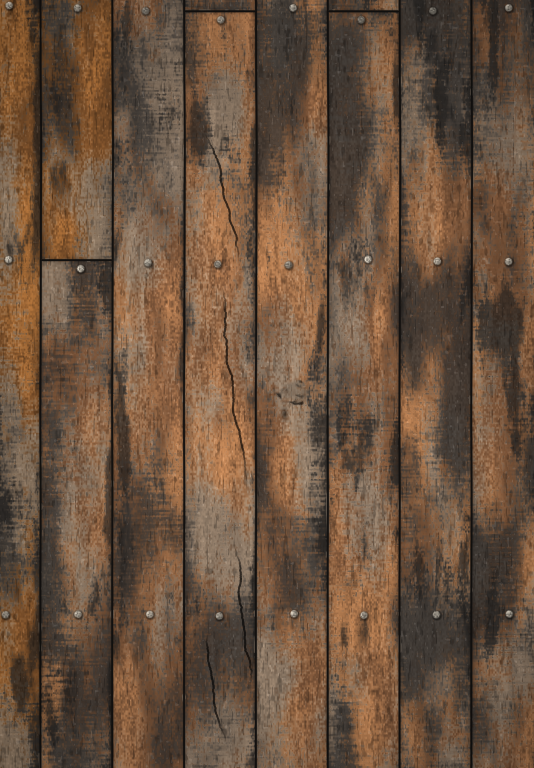
A Shadertoy shader for this texture:

```glsl
// Weathered wall of eight upright planks with butt joints, nail rows, cracks and a knot.
// Each board gets its own seed; stretched value noise layers warm wood, grey wear,
// dark stains, saw marks and grain. Lengths are in canvas widths.

#define PITCH 0.1345        // plank width
#define FIRST_GAP 0.0765    // first gap from the left
#define GAP 0.0014          // half width of a gap
#define NAIL_R 0.0068       // nail head radius
#define NAIL_ROW 0.286      // lowest nail row
#define NAIL_STEP 0.661     // distance between nail rows
#define KNOT vec2(0.558, 0.708)
#define ORANGE vec3(0.66, 0.455, 0.295)
#define BROWN vec3(0.49, 0.335, 0.225)
#define GREY vec3(0.51, 0.455, 0.395)
#define DARK vec3(0.185, 0.174, 0.166)

// How stained each plank is, left to right
const float STAIN[8] = float[8](-0.06, 0.0, -0.03, 0.0, -0.02, 0.0, 0.09, 0.0);
// Crack ends: top xy, bottom xy
const vec4 CRACKS[4] = vec4[4](
    vec4(0.385, 1.20, 0.455, 0.93), vec4(0.410, 0.92, 0.470, 0.50),
    vec4(0.440, 0.42, 0.474, 0.13), vec4(0.388, 0.26, 0.420, 0.04));

float hash(vec2 p) {
    vec3 q = fract(vec3(p.xyx) * 0.1031);
    q += dot(q, q.yzx + 33.33);
    return fract((q.x + q.y) * q.z);
}

float noise(vec2 p) {
    vec2 i = floor(p), f = fract(p);
    f = f * f * (3.0 - 2.0 * f);
    return mix(mix(hash(i), hash(i + vec2(1, 0)), f.x),
               mix(hash(i + vec2(0, 1)), hash(i + vec2(1, 1)), f.x), f.y);
}

float fbm(vec2 p) {
    float sum = 0.0, amp = 0.5;
    for (int i = 0; i < 6; i++) {
        sum += amp * noise(p);
        p = p * 2.03 + 17.3;
        amp *= 0.52;
    }
    return sum / 1.02;
}

// Height of the butt joint in a plank; off the canvas for unbroken planks
float jointHeight(float id) {
    if (id == 1.0) return 0.951;
    return (id == 3.0 || id == 5.0) ? 1.417 : 9.0;
}

// Tapered, wandering split between two points
float crack(vec2 p, vec4 ends, float px) {
    float t = (p.y - ends.y) / (ends.w - ends.y);
    float x = mix(ends.x, ends.z, t) + 0.03 * (fbm(vec2(p.y * 16.0, ends.x * 90.0)) - 0.5);
    float width = 0.0009 * smoothstep(0.0, 0.2, t) * smoothstep(1.0, 0.7, t);
    float inside = step(0.0, t) * step(t, 1.0);
    return inside * (1.0 - smoothstep(width, width + 1.2 * px, abs(p.x - x))) * min(1.0, width * 1200.0);
}

vec3 woodColor(vec2 p, float id, float f, float piece) {
    vec2 seed = vec2(piece * 23.7, piece * 11.3);
    // Grain bends around the knot
    vec2 k = p - KNOT;
    float pull = exp(-dot(k, k) * 700.0);
    vec2 g = p + vec2(0.25 * k.x * pull, 0.0) + vec2(0.006 * (noise(p * vec2(8.0, 5.0) + seed) - 0.5), 0.0);

    float speck = noise(g * vec2(350.0, 240.0) + seed);
    float saw = noise(g * vec2(38.0, 300.0) + seed) * noise(g * vec2(12.0, 7.0) + seed + 3.0) * 2.0;
    float grain = fbm(g * vec2(110.0, 14.0) + seed);
    float rough = 0.10 * (saw - 0.5) + 0.20 * (speck - 0.5) + 0.20 * (grain - 0.5);

    // Warm wood, then grey wear
    vec3 col = mix(BROWN, ORANGE, smoothstep(0.28, 0.68, fbm(g * vec2(16.0, 5.0) + seed + 5.0) + rough));
    float fresh = (id < 1.0 || piece > 8.0) && id < 2.0 ? 1.0 : 0.0;
    col = mix(col, col * vec3(1.0, 0.94, 0.74), fresh);
    float worn = fbm(g * vec2(14.0, 5.0) + seed + 40.0) + 1.1 * rough - 0.10 * fresh;
    col = mix(col, GREY, 0.85 * smoothstep(0.34, 0.68, worn));

    // Dark stains, heavier at the top of the middle and right planks
    float top = smoothstep(0.95, 1.38, p.y) * step(2.0, id);
    float warmRight = step(7.0, id) * exp(-pow((p.y - 0.95) / 0.25, 2.0));
    float stain = fbm(g * vec2(15.0, 5.0) + seed + 80.0) + 1.1 * rough
                + STAIN[int(clamp(id, 0.0, 7.0))] + 0.13 * top - 0.10 * warmRight - 0.05 * fresh;
    col = mix(col, DARK, 0.82 * smoothstep(0.40, 0.76, stain));

    // Black streaks that follow the right edge of a board
    float streak = smoothstep(0.64, 0.80, fbm(vec2(g.x * 24.0, g.y * 6.0) + seed + 130.0)
                 + 0.5 * rough + 0.16 * smoothstep(0.75, 0.98, f));
    col = mix(col, DARK * 0.7, 0.7 * streak);

    // Fine grain, pores and pale scratches
    col *= 0.74 + 0.34 * grain + 0.22 * speck;
    col *= 1.0 - 0.22 * smoothstep(0.68, 0.92, noise(g * vec2(300.0, 60.0) + seed));
    col += 0.07 * smoothstep(0.80, 0.96, noise(g * vec2(240.0, 130.0) + seed + 9.0));

    // Knot: broken dark rims around a grey core, with a small scar below
    float d = length(k / vec2(0.034, 0.021)) + 1.3 * (fbm(p * 38.0) - 0.5);
    float broken = smoothstep(0.30, 0.65, noise(p * 75.0 + 4.0));
    col = mix(col, GREY * 0.75, 0.5 * smoothstep(1.0, 0.5, d));
    col *= 1.0 - 0.65 * broken * (exp(-pow((d - 0.9) / 0.16, 2.0)) + 0.6 * exp(-pow((d - 0.4) / 0.12, 2.0)));
    col *= 1.0 - 0.5 * exp(-pow(length((k + vec2(0.025, 0.045)) / vec2(0.006, 0.012)), 2.0));
    return col;
}

void mainImage(out vec4 fragColor, in vec2 fragCoord) {
    float px = 1.0 / iResolution.x;
    vec2 p = fragCoord * px;
    float bend = 0.002 * (noise(vec2(p.y * 6.0, 2.0)) - 0.5);
    float q = (p.x + bend - FIRST_GAP) / PITCH + 1.0;
    float id = floor(q), f = fract(q), joint = jointHeight(id);
    float piece = id + 8.0 * step(joint, p.y);
    vec3 col = woodColor(p, id, f, piece);

    for (int i = 0; i < 4; i++) col *= 1.0 - 0.65 * crack(p, CRACKS[i], px);

    // Gaps with soft shadow and chipped pale edges
    float edge = min(min(f, 1.0 - f) * PITCH, abs(p.y - joint));
    float chip = smoothstep(0.76, 0.88, noise(vec2(q * 12.0, p.y * 45.0)));
    col = mix(col, GREY * 1.25, 0.6 * chip * smoothstep(0.005, 0.002, edge));
    col *= 1.0 - 0.38 * exp(-edge / 0.0035);
    col = mix(col, vec3(0.07, 0.063, 0.058), 1.0 - smoothstep(GAP - 0.5 * px, GAP + px, edge));

    // One nail per plank and row; the top row sits below the joints
    float row = clamp(floor((p.y - NAIL_ROW) / NAIL_STEP + 0.5), 0.0, 2.0);
    float h = hash(vec2(id + 3.0, row + 7.0));
    vec2 nail = vec2(FIRST_GAP + (id - 0.5 + 0.12 * (h - 0.5)) * PITCH,
                     min(NAIL_ROW + NAIL_STEP * row, 1.422) + 0.012 * (h - 0.5));
    if (joint < 2.0 && abs(nail.y - joint) < 0.03) nail.y = joint - 0.016;
    vec2 n = p - nail;
    col *= 1.0 - 0.5 * smoothstep(NAIL_R * 1.7, NAIL_R * 0.9, length(n + vec2(-0.001, 0.0015)));
    vec3 head = vec3(0.66, 0.63, 0.58) * (0.65 + 0.45 * h + 25.0 * (n.y - n.x));
    head *= 0.7 + 0.6 * noise(n * 420.0 + h * 50.0);
    col = mix(col, head, smoothstep(NAIL_R + px, NAIL_R - px, length(n)) * 0.9);

    // Darkened borders
    vec2 uv = fragCoord / iResolution.xy - 0.5;
    col *= 1.10 - 0.65 * dot(uv, uv);
    fragColor = vec4(clamp(col, 0.0, 1.0), 1.0);
}
```
